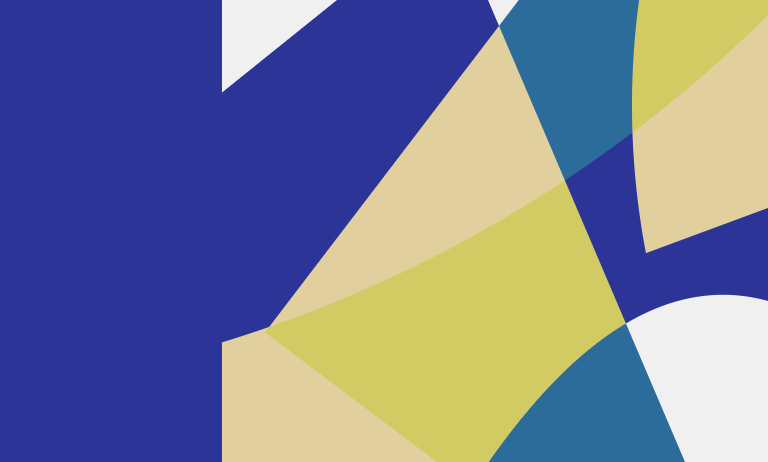
This background is drawn by a Shadertoy shader. Its source:

```glsl
// Flat geometric collage: a wedge, a slanting line and large arcs overlap,
// and each overlap takes its own colour. Every shape is a signed distance
// turned into a soft mask; the masks then choose between five colours.

// Signed distance to the line a-b, positive on its left.
float lineSide(vec2 p, vec2 a, vec2 b) {
    vec2 dir = normalize(b - a), q = p - a;
    return dir.x * q.y - dir.y * q.x;
}

// Signed distance to a circle, positive inside.
float disc(vec2 p, vec2 center, float radius) {
    return radius - length(p - center);
}

// Signed distance to a parabolic hill, positive below its edge.
float hill(vec2 p, vec2 peak, float bend) {
    float x = p.x - peak.x;
    float slope = 2.0 * bend * x;
    return (peak.y - bend * x * x - p.y) / sqrt(1.0 + slope * slope);
}

// Antialiased coverage, one pixel wide.
float mask(float d) {
    return clamp(d * iResolution.x + 0.5, 0.0, 1.0);
}

void mainImage(out vec4 fragColor, in vec2 fragCoord) {
    // Canvas width is one unit.
    vec2 p = fragCoord / iResolution.xy * vec2(1.0, 0.599);

    vec3 navy  = vec3(0.177, 0.204, 0.597);
    vec3 sand  = vec3(0.882, 0.814, 0.620);
    vec3 olive = vec3(0.823, 0.796, 0.392);
    vec3 teal  = vec3(0.173, 0.422, 0.602);
    vec3 white = vec3(0.941);

    // Wide arc, slanting divider and the wedge with its tip at the left
    vec2 tip = vec2(0.345, 0.168);
    float above = mask(disc(p, vec2(-0.2174, 1.8112), 1.7318));
    float right = mask(lineSide(p, vec2(0.6354, 0.599), vec2(0.8919, 0.0)));
    float wedge = mask(min(lineSide(p, vec2(0.6755, 0.599), tip),
                           lineSide(p, tip, vec2(0.569, 0.0))));

    // Curved blade at the right, hill below, corner triangle, side panel
    float blade = mask(min(disc(p, vec2(1.8398, 0.4622), 1.0169),
                           lineSide(p, vec2(0.8411, 0.2708), vec2(1.0, 0.3294))));
    float mound = mask(hill(p, vec2(0.9414, 0.2168), 2.33));
    float corner = mask(lineSide(p, vec2(0.289, 0.479), vec2(0.4388, 0.599)));
    float panel = mask(0.289 - p.x);

    // Colours left of the divider
    vec3 leftColor = mix(mix(sand, navy, above), mix(olive, sand, above), wedge);
    leftColor = mix(leftColor, teal, mound);
    leftColor = mix(leftColor, white, corner);

    // Colours right of the divider
    vec3 rightColor = mix(white, mix(navy, teal, above), wedge);
    rightColor = mix(rightColor, mix(sand, olive, above), blade);
    rightColor = mix(rightColor, white, mound);

    vec3 color = mix(leftColor, rightColor, right);
    fragColor = vec4(mix(color, navy, panel), 1.0);
}
```
